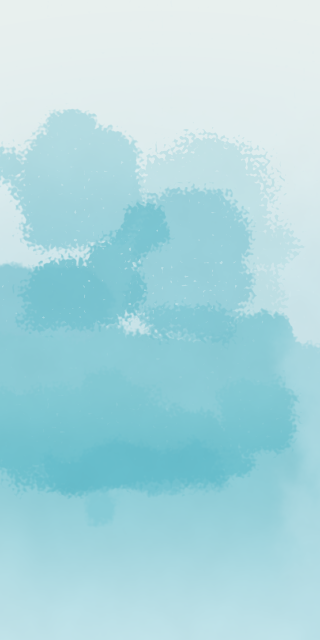
A Shadertoy shader for this background:

```glsl
// Layered teal watercolour clouds with dry, speckled edges on pale paper.

float gradientDot(vec2 cell, vec2 offset) {
    float angle = 6.2832 * fract(sin(dot(cell, vec2(127.1, 311.7))) * 43758.5);
    return dot(vec2(cos(angle), sin(angle)), offset);
}

float gradientNoise(vec2 p) {
    vec2 i = floor(p), f = fract(p);
    vec2 u = f * f * f * (f * (f * 6.0 - 15.0) + 10.0);
    vec2 e = vec2(1, 0);
    return mix(mix(gradientDot(i, f), gradientDot(i + e.xy, f - e.xy), u.x),
               mix(gradientDot(i + e.yx, f - e.yx), gradientDot(i + 1.0, f - 1.0), u.x), u.y);
}

float fbm(vec2 p) {
    float sum = 0.0, amplitude = 0.6;
    for (int i = 0; i < 5; i++) {
        sum += amplitude * gradientNoise(p);
        p = mat2(1.6, 1.2, -1.2, 1.6) * p + 7.3;
        amplitude *= 0.55;
    }
    return sum;
}

// Approximate distance to a squarish brush dab
float dab(vec2 p, vec2 centre, vec2 radius) {
    vec2 q = abs(p - centre) / radius;
    return (pow(dot(q * q * q, vec2(1)), 1.0 / 3.0) - 1.0) * min(radius.x, radius.y);
}

float stroke(vec2 p, vec2 a, vec2 b, float radius) {
    vec2 ab = b - a;
    return length(p - a - ab * clamp(dot(p - a, ab) / dot(ab, ab), 0.0, 1.0)) - radius;
}

// Paint coverage: ragged outline broken up by fine grain
float coverage(float d, vec2 p, float seed, float grain) {
    d += 0.07 * fbm(p * 7.0 + seed) + grain * gradientNoise(p * 85.0 + seed);
    return smoothstep(0.014, -0.014, d);
}

void mainImage(out vec4 fragColor, in vec2 fragCoord) {
    vec2 p = fragCoord / iResolution.xy * vec2(1, 2);

    // Pale paper, slightly bluer toward the middle
    vec3 color = mix(vec3(0.79, 0.89, 0.91), vec3(0.87, 0.925, 0.93), smoothstep(1.0, 1.6, p.y));
    color = mix(color, vec3(0.91, 0.94, 0.935), smoothstep(0.45, 1.05, length((p - vec2(0.5, 1.0)) * vec2(0.6, 1))));

    // Faint upper right wash
    float d = min(dab(p, vec2(0.64, 1.33), vec2(0.21, 0.23)), dab(p, vec2(0.83, 1.23), vec2(0.08, 0.06)));
    d = min(d, dab(p, vec2(0.80, 1.08), vec2(0.07, 0.08)));
    color = mix(color, vec3(0.73, 0.87, 0.89), 0.8 * coverage(d, p, 3.0, 0.07));

    // Upper left cloud
    d = min(dab(p, vec2(0.24, 1.41), vec2(0.2, 0.19)), dab(p, vec2(0.22, 1.58), vec2(0.08, 0.07)));
    d = min(d, dab(p, vec2(0.04, 1.49), vec2(0.06)));
    vec3 cloud = mix(vec3(0.59, 0.81, 0.85), vec3(0.69, 0.855, 0.88), smoothstep(1.2, 1.62, p.y));
    color = mix(color, cloud, 0.94 * coverage(d, p, 11.0, 0.035));

    // Middle right block
    d = dab(p, vec2(0.6, 1.17), vec2(0.18, 0.23));
    color = mix(color, vec3(0.59, 0.81, 0.85), 0.95 * coverage(d, p, 19.0, 0.04));

    // Left shoulder
    d = dab(p, vec2(0.1, 1.02), vec2(0.27, 0.15));
    color = mix(color, vec3(0.55, 0.79, 0.835), 0.95 * coverage(d, p, 23.0, 0.012));

    // Broad lower wash, fading toward the bottom and right
    vec3 wash = mix(vec3(0.76, 0.89, 0.915), vec3(0.545, 0.795, 0.835), smoothstep(-0.08, 0.58, p.y));
    wash = mix(wash, vec3(0.72, 0.87, 0.90), 0.65 * smoothstep(0.83, 1.0, p.x + 0.15 * fbm(p * 5.0)));
    wash = mix(wash, vec3(0.76, 0.89, 0.91), 0.25 * smoothstep(0.15, 0.0, p.x) * smoothstep(0.6, 0.2, p.y));
    d = p.y - 0.96 - 0.06 * smoothstep(0.68, 0.76, p.x) + 0.11 * smoothstep(0.88, 0.95, p.x);
    color = mix(color, wash, coverage(d, p, 31.0, 0.025));

    // Dark diagonal stroke and its pooled lower edge
    d = stroke(p, vec2(0.45, 1.30), vec2(0.34, 1.17), 0.07);
    d = min(d, dab(p, vec2(0.24, 1.08), vec2(0.17, 0.11)));
    d = min(d, dab(p, vec2(0.35, 1.10), vec2(0.085, 0.10)));
    float pooled = coverage(d, p, 41.0, 0.04);
    pooled = max(pooled, 0.7 * coverage(dab(p, vec2(0.61, 0.99), vec2(0.14, 0.045)), p, 47.0, 0.04));
    color = mix(color, vec3(0.46, 0.76, 0.81), 0.85 * pooled);

    // Lower cloud bank
    d = min(dab(p, vec2(0.2, 0.66), vec2(0.36, 0.13)), dab(p, vec2(0.32, 0.76), vec2(0.08, 0.08)));
    d = min(d, dab(p, vec2(0.5, 0.59), vec2(0.28, 0.12)));
    d = min(d, dab(p, vec2(0.81, 0.70), vec2(0.12, 0.115)));
    d = min(d, dab(p, vec2(0.36, 0.53), vec2(0.32, 0.06)));
    vec3 bank = mix(vec3(0.425, 0.75, 0.80), vec3(0.51, 0.785, 0.825), smoothstep(0.52, 0.82, p.y));
    color = mix(color, bank, 0.92 * coverage(d, p, 53.0, 0.025));

    // Deep core and hanging drip
    d = dab(p, vec2(0.43, 0.54), vec2(0.27, 0.07));
    color = mix(color, vec3(0.38, 0.73, 0.79), 0.55 * coverage(d, p, 61.0, 0.015));
    d = dab(p, vec2(0.32, 0.42), vec2(0.055, 0.05));
    color = mix(color, vec3(0.50, 0.785, 0.83), 0.7 * coverage(d, p, 67.0, 0.01));

    // Pale flecks over the upper paint, sparse below
    float flecks = smoothstep(0.40, 0.60, gradientNoise(p * 70.0) + 0.2 * fbm(p * 5.0 + 9.0));
    float fleckArea = smoothstep(0.95, 1.05, p.y) * smoothstep(1.62, 1.5, p.y) + 0.2 * smoothstep(0.5, 0.7, p.y);
    color = mix(color, vec3(0.82, 0.91, 0.925), 0.55 * flecks * min(fleckArea, 1.0));

    // Soft pigment mottling
    color += 0.018 * fbm(p * 6.0 + 71.0) * smoothstep(1.8, 1.4, p.y);
    fragColor = vec4(color, 1);
}
```
